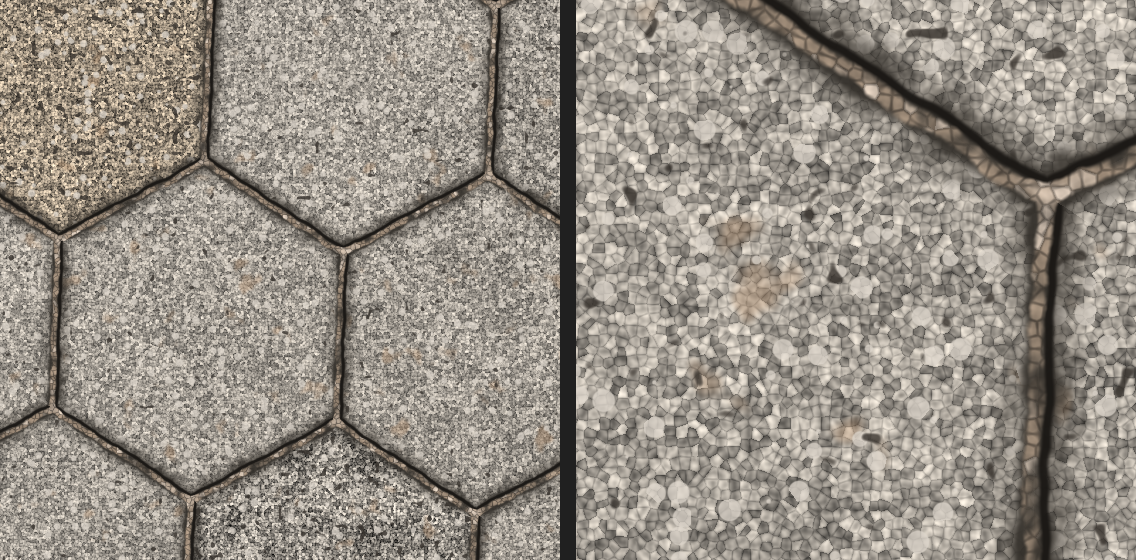
Left: the whole. Right: its middle third, enlarged.
Write a Shadertoy shader that draws this texture.

```glsl
// Weathered hexagonal concrete pavers with sandy, dark-edged joints.

// Lattice of the paving, in canvas units
const vec2 CENTRE = vec2(0.353, 0.410);
const vec2 ROW_STEP = vec2(0.508, -0.025);
const vec2 RISE_STEP = vec2(0.272, 0.441);
const float PITCH = 0.515;

// Joints
const float JOINT_HALF = 0.0095;
const float SAND_HALF = 0.0045;
const float SLIT_OFFSET = -0.0065;
const float STAIN_REACH = 0.034;

// Aggregate, in grains per canvas
const float GRAIN_SCALE = 165.0;
const float PEBBLE_SCALE = 62.0;
const float PIT_SCALE = 75.0;

// Colours
const vec3 CONCRETE = vec3(1.04, 1.00, 0.942);
const vec3 PEBBLE = vec3(0.87, 0.84, 0.80);
const vec3 RUST = vec3(0.70, 0.56, 0.43);
const vec3 PIT = vec3(0.21, 0.19, 0.17);
const vec3 GRIME = vec3(0.20, 0.185, 0.165);
const vec3 SLIT = vec3(0.09, 0.08, 0.07);
const vec3 SAND = vec3(0.58, 0.51, 0.44);
const vec3 PALE_SAND = vec3(0.78, 0.72, 0.66);

vec2 hash2(vec2 p) {
    vec3 h = fract(p.xyx * vec3(0.1031, 0.1030, 0.0973));
    h += dot(h, h.yzx + 33.33);
    return fract((h.xx + h.yz) * h.zy);
}

vec2 gradient(vec2 cell) {
    float angle = 6.2832 * hash2(cell).x;
    return vec2(cos(angle), sin(angle));
}

// Gradient noise, about -0.7 to 0.7
float noise(vec2 p) {
    vec2 i = floor(p), f = p - i;
    vec2 u = f * f * f * (f * (f * 6.0 - 15.0) + 10.0), o = vec2(0, 1);
    float low = mix(dot(gradient(i), f), dot(gradient(i + o.yx), f - o.yx), u.x);
    float high = mix(dot(gradient(i + o), f - o), dot(gradient(i + 1.0), f - 1.0), u.x);
    return mix(low, high, u.y);
}

float fbm(vec2 p) {
    return noise(p) + 0.5 * noise(p * 2.1 + 17.3) + 0.25 * noise(p * 4.3 + 41.7);
}

// Scattered grains: distance to nearest, gap to the next one, random value
vec3 grains(vec2 p) {
    vec2 base = floor(p);
    float nearest = 9.0, second = 9.0, value = 0.0;
    for (int y = -1; y <= 1; y++)
    for (int x = -1; x <= 1; x++) {
        vec2 cell = base + vec2(x, y);
        float d = length(cell + 0.1 + 0.8 * hash2(cell) - p);
        if (d < nearest) {
            second = nearest;
            nearest = d;
            value = hash2(cell + 71.0).y;
        } else second = min(second, d);
    }
    return vec3(nearest, second - nearest, value);
}

// Hexagon lattice of unit pitch: local position, then cell index
vec4 hexCell(vec2 q) {
    vec2 period = vec2(1.0, 1.73205), halfStep = period * 0.5;
    vec2 a = mod(q, period) - halfStep;
    vec2 b = mod(q - halfStep, period) - halfStep;
    vec2 local = dot(a, a) < dot(b, b) ? a : b;
    return vec4(local, round((q - local) / halfStep));
}

// Concrete face; roughness is positive for pitted, negative for gritty stones
vec3 concrete(vec2 p, float roughness, float shade) {
    float blur = PEBBLE_SCALE / iResolution.y;
    vec3 grain = grains(p * GRAIN_SCALE);
    vec3 pebble = grains(p * PEBBLE_SCALE + 9.0);
    float contrast = 1.0 + 0.3 * abs(roughness);
    float tone = 0.64 + shade + 0.05 * fbm(p * 7.0);
    tone += contrast * (0.34 * (grain.z - 0.5) + 0.27 * noise(p * 235.0));
    tone -= 0.13 * contrast * (1.0 - smoothstep(0.0, 0.3, grain.y));
    tone += 0.16 * min(roughness, 0.0) * smoothstep(-0.1, 0.5, fbm(p * 13.0));
    vec3 colour = tone * CONCRETE * mix(vec3(1), vec3(1.02, 0.97, 0.90), max(roughness, 0.0));
    colour = mix(colour, RUST, 0.4 * smoothstep(0.36, 0.65, fbm(p * 15.0 + 5.0)));
    float radius = 0.42 * smoothstep(0.68, 1.0, pebble.z);
    float pebbleMask = 1.0 - smoothstep(radius - blur, radius + blur, pebble.x);
    colour = mix(colour, PEBBLE, 0.75 * pebbleMask * step(0.68, pebble.z));
    float pits = noise(p * PIT_SCALE) + 0.35 * noise(p * 24.0) + 0.12 * abs(roughness);
    return mix(colour, PIT, 0.8 * smoothstep(0.43, 0.58, pits));
}

void mainImage(out vec4 fragColor, in vec2 fragCoord) {
    vec2 p = fragCoord / iResolution.y;
    vec2 wobble = vec2(fbm(p * 14.0), fbm(p * 14.0 + 31.0));
    mat2 lattice = mat2(ROW_STEP, (RISE_STEP - 0.5 * ROW_STEP) / 0.866);
    vec4 hex = hexCell(inverse(lattice) * (p + 0.0035 * wobble - CENTRE));

    // Distance to the joint, signed by the side of it the stone lies on
    vec3 axes = vec3(hex.x, dot(hex.xy, vec2(0.5, 0.866)), dot(hex.xy, vec2(-0.5, 0.866)));
    vec3 reach = abs(axes);
    float furthest = max(reach.x, max(reach.y, reach.z));
    float facing = reach.x == furthest ? axes.x : reach.y == furthest ? axes.y : axes.z;
    float edge = (0.5 - furthest) * PITCH;
    float across = edge * sign(facing);
    float corner = smoothstep(0.548, 0.577, length(hex.xy));

    // Stones: one diagonal row is worn, pitted at one end and gritty at the other
    float worn = abs(hex.z + hex.w) < 0.5 ? clamp(-hex.z, -1.0, 1.0) : 0.0;
    float shade = 0.05 * (hash2(hex.zw + 13.0).x - 0.5) - 0.03 * abs(worn);
    vec3 colour = concrete(p, worn, shade);

    // Grime creeping over the stone edges, heavier above and right of a joint
    float patches = fbm(p * 22.0 + 3.0), ragged = fbm(p * 70.0);
    float stain = 1.0 - smoothstep(0.004, STAIN_REACH, edge + 0.009 * ragged);
    stain *= (facing < 0.0 ? 0.72 : 0.42) + 0.5 * patches;
    colour = mix(colour, GRIME, clamp(stain, 0.0, 0.85));

    // Dark joint, black slit and sand fill
    float jointHalf = JOINT_HALF + 0.003 * patches + 0.002 * ragged + 0.004 * corner;
    colour = mix(colour, GRIME, 0.85 * (1.0 - smoothstep(jointHalf - 0.003, jointHalf + 0.003, edge)));
    float slit = 1.0 - smoothstep(0.001, 0.004, abs(across - SLIT_OFFSET + 0.002 * patches));
    colour = mix(colour, SLIT, 0.85 * slit);
    float sandHalf = SAND_HALF + 0.002 * ragged + 0.005 * corner;
    float fill = 1.0 - smoothstep(sandHalf - 0.002, sandHalf + 0.002, abs(across - 0.0015 + 0.003 * patches));
    fill *= mix(smoothstep(-0.65, 0.1, fbm(p * 32.0 + 8.0)), 1.0, corner);
    vec3 crumb = grains(p * 115.0 + 4.0);
    float pale = clamp(0.65 * corner + smoothstep(0.72, 0.95, crumb.z), 0.0, 1.0);
    vec3 sand = mix(SAND, PALE_SAND, pale) * (0.72 + 0.4 * smoothstep(0.0, 0.35, crumb.y) + 0.3 * ragged);
    colour = mix(colour, sand, 0.9 * fill);

    fragColor = vec4(clamp(colour, 0.0, 1.0), 1.0);
}
```
